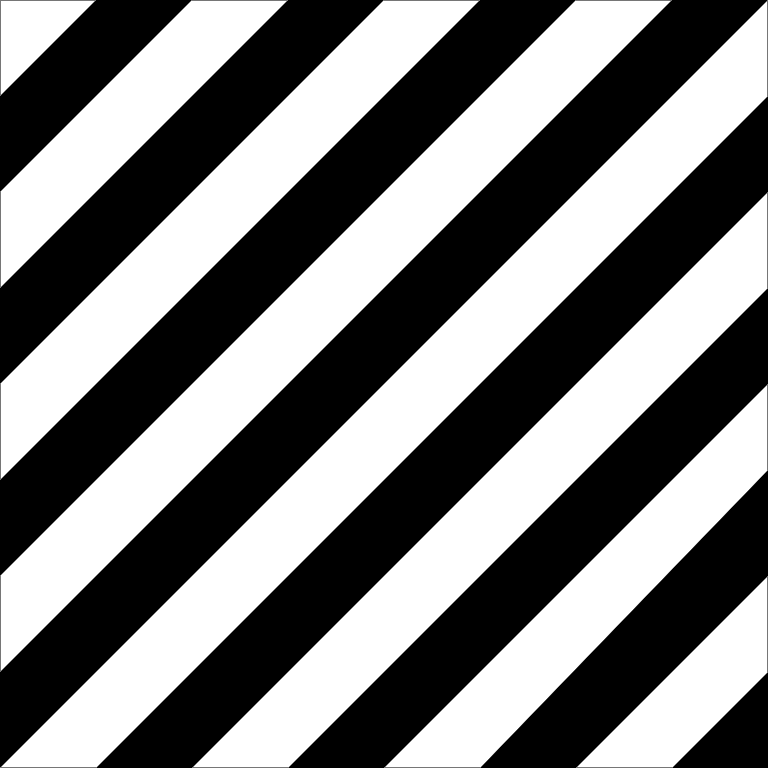
This pattern is drawn by a WebGL 1 fragment shader. Its source:

```glsl
precision highp float;

uniform vec2 u_resolution;

const float STRIPE_REPEATS = 4.0;   // stripes along one canvas side
const float BORDER_WIDTH = 0.0007;
const float DIAGONAL_SCALE = 0.70710678;

// Coverage of a shape from its signed distance (negative inside).
float coverage(float dist, float pixel) {
  return clamp(0.5 - dist / pixel, 0.0, 1.0);
}

// Signed distance to evenly spaced diagonal stripes; half of each period is filled.
float stripeDistance(float diagonal, float repeats) {
  float wave = abs(fract(diagonal * repeats - 0.25) - 0.5) - 0.25;
  return wave / repeats * DIAGONAL_SCALE;
}

// Thin sliver that widens one stripe toward the right side.
float sliverDistance(float diagonal, float x, float start, float growth) {
  float widening = growth * clamp((x - start) / (1.0 - start), 0.0, 1.0);
  float upperEdge = 1.0 + start - widening;
  return max(upperEdge - diagonal, diagonal - start - 1.06) * DIAGONAL_SCALE;
}

// Part of a pixel that is covered by a hairline along the canvas sides.
float borderCoverage(vec2 p, vec2 pixel, float width) {
  vec2 side = min(p, 1.0 - p);
  vec2 cover = clamp((width - side) / pixel + 0.5, 0.0, 1.0);
  return max(cover.x, cover.y);
}

void main() {
  vec2 p = gl_FragCoord.xy / u_resolution;
  vec2 pixel = 1.0 / u_resolution;
  float diagonal = p.x + 1.0 - p.y;

  float stripes = stripeDistance(diagonal, STRIPE_REPEATS);
  float sliver = sliverDistance(diagonal, p.x, 0.625, 0.013);
  float ink = coverage(min(stripes, sliver), max(pixel.x, pixel.y));
  ink = max(ink, borderCoverage(p, pixel, BORDER_WIDTH));

  vec3 paperColor = vec3(1.0);
  vec3 inkColor = vec3(0.0);
  gl_FragColor = vec4(mix(paperColor, inkColor, ink), 1.0);
}
```
